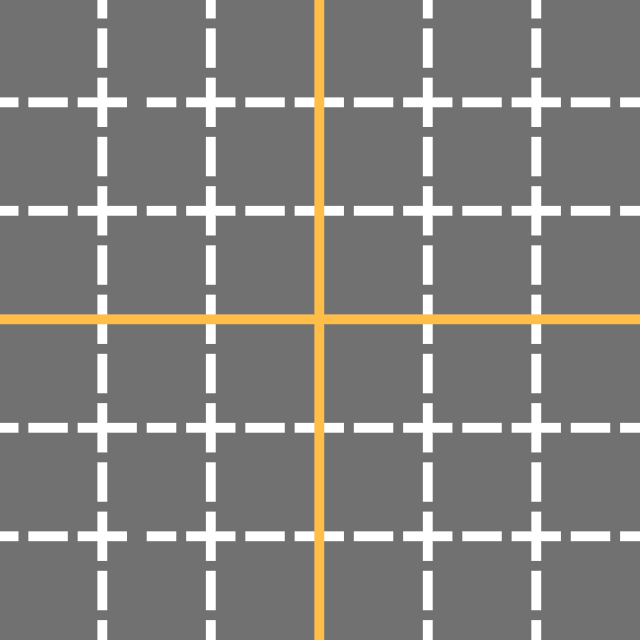
A Shadertoy shader for this pattern:

```glsl
// Road-like grid: dashed white lines and a solid amber cross on flat grey.
// Coordinates are measured in line widths from the cross; the dashes come
// from a folded repeat, and each edge is smoothed by its signed distance.

const vec3 ASPHALT = vec3(0.443);
const vec3 WHITE = vec3(1.0);
const vec3 AMBER = vec3(1.0, 0.745, 0.28);
const vec2 CENTER = vec2(0.4989, 0.5011);  // crossing point on the canvas
const float LINE_WIDTH = 0.01541;          // fraction of the canvas
const float SPACING = 11.0;                // line widths between grid lines
const float MAX_LINE = 2.0;                // dashed lines on each side
const float GAP_OFFSET = 3.0;              // gap centre, from a crossing
const float GAP_HALF = 0.5;

// Box-filtered coverage of a signed distance.
float coverage(float dist, float pixel) {
    return clamp(0.5 - dist / pixel, 0.0, 1.0);
}

// Index of the nearest dashed grid line.
float nearestLine(float across) {
    return clamp(floor(across / SPACING + 0.5), -MAX_LINE, MAX_LINE);
}

// Dash pattern: positive inside the gaps around each crossing.
float dashes(float along) {
    float fold = abs(mod(along + 0.5 * SPACING, SPACING) - 0.5 * SPACING);
    return GAP_HALF - abs(fold - GAP_OFFSET);
}

// One column of the rows has uneven gaps: wide outside, shifted inside.
float rowDashes(float along, float row) {
    float fromCrossing = along + MAX_LINE * SPACING;
    if (abs(fromCrossing - GAP_OFFSET) > 1.5) return dashes(along);
    return abs(row) > 1.5
        ? 2.0 * GAP_HALF - abs(fromCrossing - GAP_OFFSET - 0.5)
        : GAP_HALF - abs(fromCrossing - GAP_OFFSET - 1.0);
}

// Coverage of a dashed line; the central one is left to the amber cross.
float dashedLine(float across, float line, float gaps, float pixel) {
    float stripe = abs(across - line * SPACING) - 0.5;
    float visible = step(0.5, abs(line));
    return visible * coverage(stripe, pixel) * coverage(gaps, pixel);
}

void mainImage(out vec4 fragColor, in vec2 fragCoord) {
    vec2 p = (fragCoord / iResolution.xy - CENTER) / LINE_WIDTH;
    vec2 pixel = 1.0 / (iResolution.xy * LINE_WIDTH);

    // Dashed rows and columns
    float row = nearestLine(p.y);
    float column = nearestLine(p.x);
    float rows = dashedLine(p.y, row, rowDashes(p.x, row), pixel.y);
    float columns = dashedLine(p.x, column, dashes(p.y), pixel.x);

    // Solid cross on top
    float cross1 = max(coverage(abs(p.x) - 0.5, pixel.x),
                       coverage(abs(p.y) - 0.5, pixel.y));

    vec3 color = mix(ASPHALT, WHITE, max(rows, columns));
    color = mix(color, AMBER, cross1);
    fragColor = vec4(color, 1.0);
}
```
